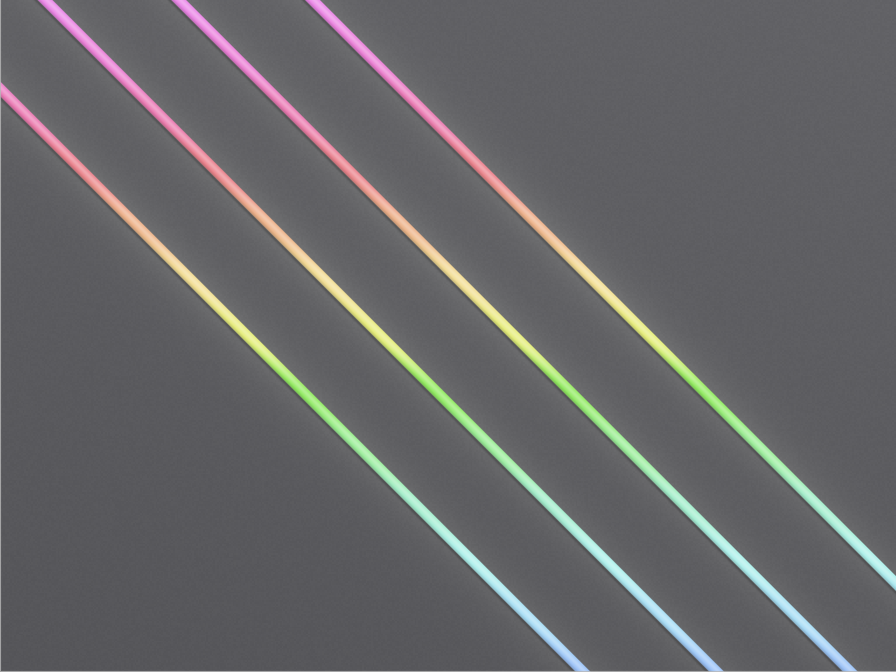
This background is drawn by a WebGL 2 fragment shader. Its source:

```glsl
#version 300 es
precision highp float;
// Four parallel diagonal neon rods over a dim grey wall with soft light spill.
// Rods are distances to evenly spaced lines; their spectrum follows height,
// and a rounded profile, dark rim and halo give them depth.
uniform vec2 u_resolution;
out vec4 outColor;

float hash(vec2 cell) {
    vec3 q = fract(vec3(cell.xyx) * 0.1031);
    q += dot(q, q.yzx + 33.33);
    return fract((q.x + q.y) * q.z);
}

// Thirteen equal stops, from magenta at the top to blue at the bottom.
vec3 spectrum(float t) {
    vec3 stops[13] = vec3[13](
        vec3(0.92, 0.53, 0.91), vec3(0.92, 0.50, 0.84), vec3(0.92, 0.48, 0.70),
        vec3(0.92, 0.51, 0.55), vec3(0.93, 0.70, 0.54), vec3(0.95, 0.87, 0.58),
        vec3(0.90, 0.93, 0.48), vec3(0.57, 0.92, 0.38), vec3(0.61, 0.93, 0.60),
        vec3(0.64, 0.93, 0.80), vec3(0.68, 0.94, 0.92), vec3(0.66, 0.87, 0.96),
        vec3(0.61, 0.76, 0.97));
    float x = clamp(t, 0.0, 1.0) * 12.0;
    int i = min(int(x), 11);
    return mix(stops[i], stops[i + 1], smoothstep(0.0, 1.0, x - float(i)));
}

void main() {
    vec2 p = gl_FragCoord.xy / u_resolution.y;
    float aspect = u_resolution.x / u_resolution.y;
    float pixel = 1.0 / u_resolution.y;

    // Signed distance to the nearest rod, positive on its upper right side.
    float d = 10.0;
    float halo = 0.0;
    for (int i = 0; i < 4; i++) {
        float side = (p.x + p.y - 0.868 - 0.199 * float(i)) * 0.7071;
        if (abs(side) < abs(d)) d = side;
        halo += exp(-abs(side) / 0.026);
    }

    // Wall: brighter towards the upper right, with fine grain.
    vec3 color = mix(vec3(0.335, 0.335, 0.35), vec3(0.385, 0.385, 0.40),
                     clamp(0.3 * p.x / aspect + 0.7 * p.y, 0.0, 1.0));
    color += (hash(floor(p * 384.0)) - 0.5) * 0.014;

    // Light spill, strongest around the middle of the canvas.
    float spill = 0.075 + 0.03 * exp(-pow((p.y - 0.58) / 0.28, 2.0));
    color += halo * spill * vec3(1.0, 1.02, 0.88);

    // Narrow shadow under the lower left edge.
    color *= 1.0 - 0.22 * exp(-pow((d + 0.0095) / 0.0025, 2.0));

    // Rod body with a pale highlight offset to the upper right.
    float radius = 0.0078;
    vec3 rod = spectrum(1.0 - p.y - d);
    float across = d / radius;
    rod = mix(rod, vec3(1.0), 0.30 * exp(-pow((across - 0.25) / 0.5, 2.0)));
    rod *= 1.0 - 0.14 * smoothstep(0.3, 1.0, -across);
    float body = 1.0 - smoothstep(-0.75 * pixel, 0.75 * pixel, abs(d) - radius);
    color = mix(color, rod, body);

    // Thin pale frame on the left and bottom.
    float edge = min(p.x, p.y);
    float frame = 1.0 - smoothstep(0.0017 - 0.5 * pixel, 0.0017 + 0.5 * pixel, edge);
    color = mix(color, vec3(0.72), 0.8 * frame);

    outColor = vec4(color, 1.0);
}
```
